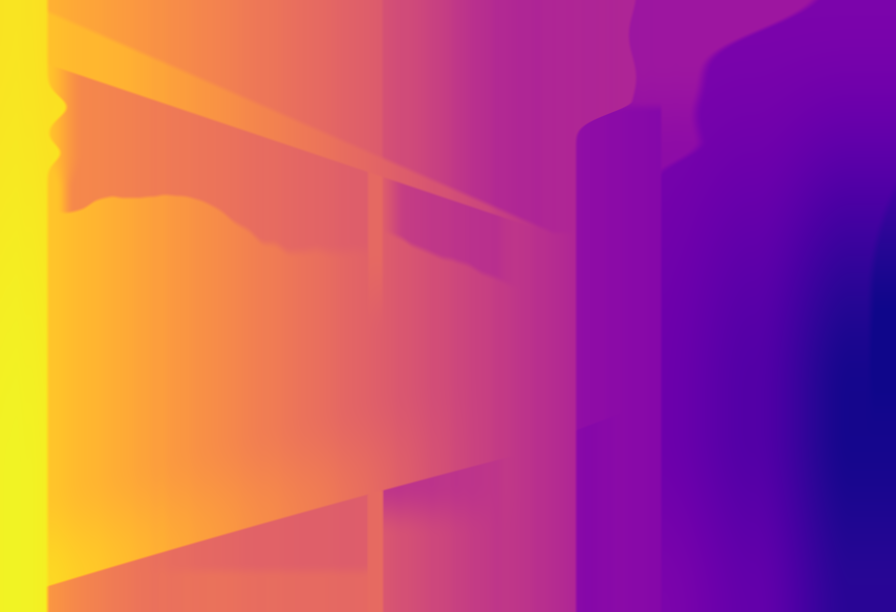
Write a Shadertoy shader that draws this texture map.

```glsl
#define STRIP_X 0.053
#define POST_L 0.411
#define POST_R 0.427
#define BAY_END 0.573
#define COLUMN_L 0.643
#define COLUMN_R 0.738
#define SOFT 0.0025
#define GRAIN 0.007

float hash(float n) { return fract(sin(n * 127.1) * 43758.5453); }

float noise(float x) {
    float i = floor(x), f = fract(x);
    return mix(hash(i), hash(i + 1.0), f * f * (3.0 - 2.0 * f));
}

// 1 where v lies above the edge, 0 below it
float above(float edge, float v, float soft) { return smoothstep(edge - soft, edge + soft, v); }

float band(float lo, float hi, float v, float soft) {
    return above(lo, v, soft) * (1.0 - above(hi, v, soft));
}

// Nearness to colour: navy, violet, rose, orange, yellow
vec3 heat(float t) {
    vec3 c = vec3(-3.659, -22.932, 18.192);
    c = c * t + vec3(10.023, 71.414, -54.072);
    c = c * t + vec3(-11.107, -82.666, 60.140);
    c = c * t + vec3(6.130, 42.346, -28.519);
    c = c * t + vec3(-2.689, -7.456, 3.111);
    c = c * t + vec3(2.177, 0.238, 0.754);
    return c * t + vec3(0.059, 0.023, 0.543);
}

// Distant space on the right with its dark hollow
float farDepth(vec2 p) {
    float d = 0.20 - 0.06 * smoothstep(0.74, 0.84, p.x) - 0.13 * smoothstep(0.84, 0.95, p.x);
    d = mix(d, 0.24, smoothstep(0.35, 1.0, p.y));
    d += 0.04 * smoothstep(0.3, 0.0, p.y);
    float hollow = 0.972 + 0.9 * pow(max(p.y - 0.52, 0.0), 2.0);
    return d - 0.04 * above(hollow, p.x, 0.006) * band(0.4, 0.72, p.y, 0.12);
}

// Hanging shape and the upright column before the far space
float columnDepth(vec2 p, float d) {
    float hangEdge = 0.779 + 0.14 * pow(smoothstep(0.83, 1.02, p.y), 2.0)
                   - 0.045 * smoothstep(0.77, 0.705, p.y) + 0.003 * sin(p.y * 60.0);
    float hang = above(0.712, p.y, 0.007) * (1.0 - above(hangEdge, p.x, 0.008));
    d = mix(d, mix(0.29, 0.335, smoothstep(0.74, 0.9, p.y)), hang);
    float column = 0.30 - 0.35 * (p.x - COLUMN_L);
    float ledge = 0.297 + 0.55 * (p.x - COLUMN_L);
    column -= 0.025 * (1.0 - above(ledge, p.y, SOFT)) * smoothstep(0.70, 0.65, p.x);
    return mix(d, column, (1.0 - above(COLUMN_R, p.x, SOFT)) * (1.0 - above(0.825, p.y, 0.01)));
}

// Wall with two sloping shelves, a post and shaded bays
float shelfDepth(vec2 p) {
    float x = p.x - STRIP_X;
    float wall = max(0.88 - 0.83 * x, 0.385);
    float plankTop = 0.981 - 0.64 * x;
    float plankLow = 0.895 - 0.492 * x;
    float floorEdge = 0.042 + 0.441 * x - 0.06 * x * x;
    float leftBay = 1.0 - above(POST_L, p.x, SOFT);
    float rightBay = above(POST_R, p.x, SOFT) * smoothstep(BAY_END + 0.012, BAY_END - 0.03, p.x);
    float post = band(POST_L, POST_R, p.x, SOFT);

    // Open wall, brighter toward the lower shelf
    float d = wall + 0.045 * smoothstep(0.16, 0.0, p.y - floorEdge) * smoothstep(0.56, 0.35, p.x);

    // Shade below the upper shelf, ragged at its lower rim
    float wobble = 0.008 * (noise(p.x * 65.0) - 0.5);
    float rimL = 0.68 - 0.09 * smoothstep(0.2, 0.33, p.x) - 0.026 * smoothstep(0.13, 0.07, p.x) + wobble;
    float rimR = 0.612 - 0.6 * (p.x - 0.443) + wobble;
    float shadeL = above(rimL, p.y, mix(0.004, 0.014, smoothstep(0.2, 0.4, p.x)));
    shadeL *= leftBay * above(0.073, p.x, 0.010 + 0.012 * above(0.72, p.y, 0.03));
    d = mix(d, 0.73 - 0.45 * x, shadeL);
    float shadeR = above(rimR, p.y, 0.007) * rightBay * smoothstep(0.424, 0.455, p.x);
    d = mix(d, 0.47 - 0.45 * (p.x - 0.44), shadeR);
    d = mix(d, 0.61, post * smoothstep(0.45, 0.6, p.y));

    // Upper wall and plank
    float upper = max(0.83 - 0.72 * x - 0.03 * above(POST_R, p.x, SOFT), 0.385);
    upper = mix(upper, 0.39, smoothstep(0.46, 0.61, p.x));
    float plank = wall + 0.02 - 0.03 * smoothstep(0.15, 0.06, p.x);
    float fade = smoothstep(0.61, 0.54, p.x);
    d = mix(d, plank, above(plankLow, p.y, 0.003) * fade);
    d = mix(d, upper, above(max(plankTop, 0.62), p.y, 0.006));

    // Bays beneath the lower shelf
    float under = 1.0 - above(floorEdge, p.y, SOFT);
    float lowL = 0.56 + 0.2 * exp(-8.0 * max(x, 0.0));
    lowL += 0.035 * smoothstep(0.08, 0.055, p.y) * smoothstep(0.15, 0.25, p.x);
    float lowR = mix(wall - 0.02, 0.44, smoothstep(0.12, 0.21, p.y));
    d = mix(d, lowL, under * leftBay);
    d = mix(d, lowR, under * rightBay);
    return mix(d, 0.615, under * post);
}

void mainImage(out vec4 fragColor, in vec2 fragCoord) {
    vec2 p = fragCoord / iResolution.xy;
    float d = columnDepth(p, farDepth(p));

    // Shelf wall ends in a rounded notch above the column
    float corner = pow(smoothstep(0.75, 0.835, p.y), 3.0);
    float wallEdge = COLUMN_L + 0.063 * corner + 0.004 * corner * sin(p.y * 45.0);
    d = mix(d, shelfDepth(p), 1.0 - above(wallEdge, p.x, SOFT));

    // Near strip on the left with two small bulges
    float bulge = 0.021 * exp(-pow((p.y - 0.825) / 0.025, 2.0))
                + 0.014 * exp(-pow((p.y - 0.75) / 0.02, 2.0));
    float strip = 0.99 - 0.04 * smoothstep(0.2, 1.0, p.y) - 0.35 * max(p.x - 0.02, 0.0);
    d = mix(d, strip, 1.0 - above(STRIP_X + bulge, p.x, 0.003));

    // Faint upright streaks
    d += GRAIN * (noise(p.x * 110.0) - 0.5) * smoothstep(0.8, 0.6, p.x);
    fragColor = vec4(clamp(heat(clamp(d, 0.0, 1.0)), 0.0, 1.0), 1.0);
}
```
